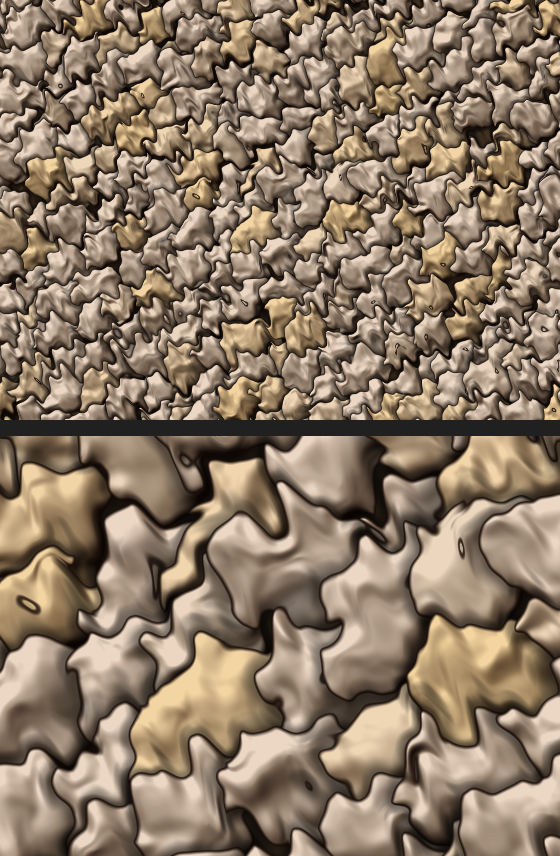
Top, the full canvas; bottom, a detail of the centre.
Give the GLSL for this pattern, as a Shadertoy shader.

```glsl
// Overlapping, jagged stone flakes in slanted rows, lit from the upper left.

// Layout, in units of the canvas height; rows rise to the right
const vec2  CELL       = vec2(0.086, 0.069);
const float ROW_ANGLE  = 0.48;
const float JITTER     = 0.50;
const float TURN       = 0.70;
const vec2  FLAKE_HALF = vec2(0.064, 0.049);

// Jagged edges and relief
const float JAG_FREQ   = 52.0;
const vec2  JAG_AMP    = vec2(0.010, 0.023);
const float DOME       = 0.018;
const float BUMP       = 0.008;
const float BUMP_FREQ  = 38.0;
const float SLOPE_SOFT = 0.35;
const float STEP       = 0.0015;
const vec3  LIGHT_DIR  = vec3(-0.36, 0.54, 0.76);

// Edges and wear
const float OUTLINE    = 0.0022;
const float SHADOW     = 0.013;
const float SHADE      = 0.55;
const float PIT_SHARE  = 0.15;
const float PIT_RADIUS = 0.006;

// Colours
const vec3 DARK   = vec3(0.09, 0.045, 0.025);
const vec3 GROUND = vec3(0.25, 0.19, 0.13);
const vec3 MID    = vec3(0.51, 0.43, 0.35);
const vec3 PALE   = vec3(0.93, 0.85, 0.76);
const vec3 OCHRE  = vec3(1.03, 0.98, 0.82);
const vec3 GREY   = vec3(0.99, 0.99, 1.01);

vec3 hash3(vec2 p) {
    vec3 q = fract(p.xyx * vec3(0.1031, 0.1030, 0.0973));
    q += dot(q, q.yxz + 33.33);
    return fract((q.xxy + q.yzz) * q.zyx);
}

float noise(vec2 p) {
    vec2 i = floor(p), f = fract(p);
    f = f * f * f * (f * (f * 6.0 - 15.0) + 10.0);
    float low  = mix(hash3(i).x, hash3(i + vec2(1, 0)).x, f.x);
    float high = mix(hash3(i + vec2(0, 1)).x, hash3(i + vec2(1, 1)).x, f.x);
    return mix(low, high, f.y);
}

mat2 rotate(float a) {
    float c = cos(a), s = sin(a);
    return mat2(c, s, -s, c);
}

// Turns a point into the row frame and pushes it about, mostly across
// the rows, so that round outlines grow teeth
vec2 jag(vec2 p) {
    vec2 r = rotate(-ROW_ANGLE) * p;
    vec2 q = r * JAG_FREQ;
    vec2 push = vec2(noise(q * 0.7 + 31.7), noise(q * vec2(1.0, 0.42) + 73.1));
    return r + JAG_AMP * (2.0 * push - 1.0);
}

// x: outline field, negative inside; y: surface height
vec2 flake(vec2 p, vec2 center, mat2 turn, float size, vec2 seed) {
    vec2 q = turn * (p - center) / (FLAKE_HALF * size);
    float d = length(q) - 1.0 + 0.4 * (noise(q * 2.2 + seed) - 0.5);
    float height = DOME * (1.0 - exp(2.5 * min(d, 0.3)));
    return vec2(d, height + BUMP * noise(p * BUMP_FREQ + seed));
}

vec3 ramp(float t) {
    t = clamp(t, 0.0, 1.0);
    return t < 0.55 ? mix(DARK, MID, t / 0.55) : mix(MID, PALE, (t - 0.55) / 0.45);
}

void mainImage(out vec4 fragColor, in vec2 fragCoord) {
    vec2 p = fragCoord / iResolution.y;
    float pixel = 1.0 / iResolution.y;
    vec3 light = normalize(LIGHT_DIR);

    // Three nearby samples give the slope of every flake
    vec2 w  = jag(p);
    vec2 wx = jag(p + vec2(STEP, 0.0));
    vec2 wy = jag(p + vec2(0.0, STEP));
    vec2 home = floor(w / CELL);
    vec3 color = GROUND;

    // Paint from the upper rows down, each flake over the last
    for (int j = 2; j >= -2; j--)
    for (int i = -2; i <= 2; i++) {
        vec2 id = home + vec2(i, j);
        vec3 rnd  = hash3(id + 211.0);
        vec3 kind = hash3(id + 547.0);
        vec2 place = id + 0.5 + JITTER * (rnd.xy - 0.5);
        place.x += 0.5 * mod(id.y, 2.0) - 0.25;
        vec2 center = place * CELL;
        mat2 turn = rotate(TURN * (rnd.z - 0.5));
        float size = mix(0.82, 1.15, kind.x);
        vec2 seed = 60.0 * kind.yz;

        vec2 f  = flake(w, center, turn, size, seed);
        if (f.x > 1.0) continue;
        vec2 fx = flake(wx, center, turn, size, seed);
        vec2 fy = flake(wy, center, turn, size, seed);
        vec2 slopeX = (fx - f) / STEP, slopeY = (fy - f) / STEP;
        float edge = f.x / max(length(vec2(slopeX.x, slopeY.x)), 14.0);

        // Relief shading, with the steepest slopes eased
        vec2 slope = vec2(slopeX.y, slopeY.y);
        slope /= 1.0 + SLOPE_SOFT * length(slope);
        float lit = dot(normalize(vec3(-slope, 1.0)), light);
        float tone = 0.68 + 1.15 * (lit - 0.76) + 0.14 * (kind.y - 0.5);
        tone += 0.22 * pow(max(lit, 0.0), 12.0);
        tone += 0.07 * (noise(w * 130.0 + seed) - 0.5);
        vec3 tint = mix(GREY, OCHRE, smoothstep(0.55, 1.0, kind.z));
        vec3 stone = ramp(tone) * tint;

        // Occasional pit with a pale core
        float pit = length(w - center - 0.035 * (kind.xy - 0.5)) / PIT_RADIUS;
        float ring = smoothstep(0.35, 0.65, pit) * (1.0 - smoothstep(0.8, 1.3, pit));
        stone = mix(stone, DARK, 0.8 * ring * step(rnd.z, PIT_SHARE));

        // Dark rim, then shadow on whatever lies below
        stone = mix(DARK, stone, smoothstep(0.0, 1.6 * OUTLINE, -edge));
        color *= mix(SHADE, 1.0, smoothstep(0.0, SHADOW, edge));
        color = mix(color, stone, 1.0 - smoothstep(-pixel, pixel, edge));
    }
    fragColor = vec4(color, 1.0);
}
```
